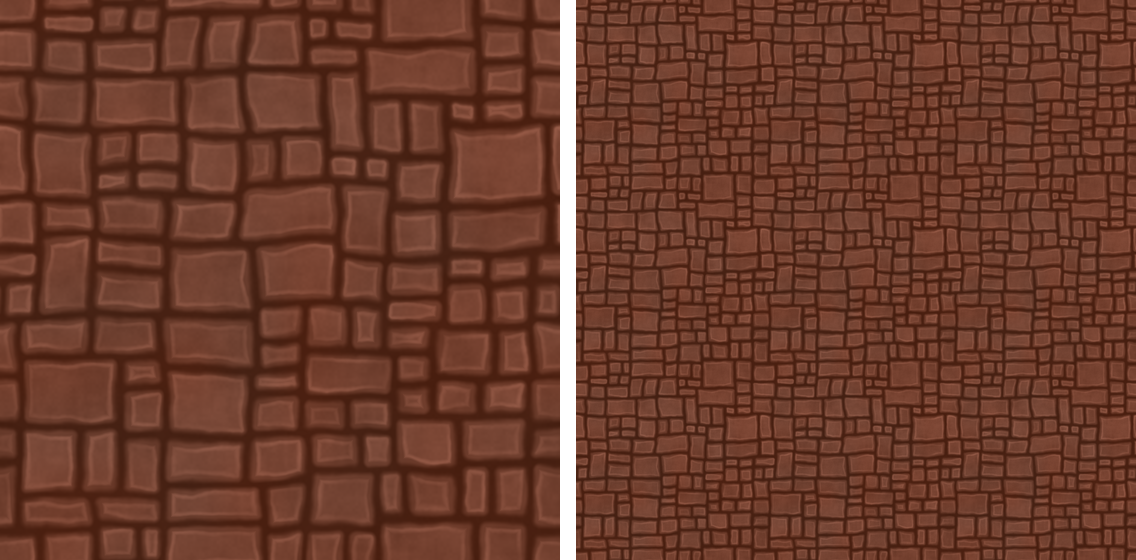
Left: one tile. Right: repeated 3 by 3.
Give the GLSL for this texture, as a Shadertoy shader.

```glsl
// Seamless painted wall of irregular red-brown stone blocks in dark mortar.
// Alternating horizontal and vertical joints through jittered lattice points
// form rectangles, some are split again, then each gets a soft bevel and rim.

const vec2 GRID = vec2(8.0, 10.0); // even counts keep the joint parity wrapping

vec3 hash3(vec3 p) {
    p = fract(p * vec3(0.1031, 0.1030, 0.0973));
    p += dot(p, p.yxz + 33.33);
    return fract((p.xxy + p.yxx) * p.zyx);
}

// Value noise that wraps after one canvas
float noise(vec2 uv, vec2 repeats, float seed) {
    vec2 p = uv * repeats, i = floor(p), f = fract(p);
    f = f * f * (3.0 - 2.0 * f);
    vec2 a = mod(i, repeats), b = mod(i + 1.0, repeats);
    return mix(mix(hash3(vec3(a, seed)).x, hash3(vec3(b.x, a.y, seed)).x, f.x),
               mix(hash3(vec3(a.x, b.y, seed)).x, hash3(vec3(b, seed)).x, f.x), f.y);
}

float fbm(vec2 uv, float repeats, float seed) {
    float sum = 0.0, weight = 0.53;
    for (int i = 0; i < 4; i++) {
        sum += weight * noise(uv, vec2(repeats), seed + float(i));
        repeats *= 2.0;
        weight *= 0.5;
    }
    return sum;
}

vec2 jointPoint(vec2 v) {
    return (v + 0.5 + 0.62 * (hash3(vec3(mod(v, GRID), 3.0)).xy - 0.5)) / GRID;
}

// Finds the block around p: its corners and an id of cell and split branch
void findBlock(vec2 p, out vec2 lo, out vec2 hi, out vec3 id) {
    vec2 base = floor(p * GRID);
    float best = -1e3;
    for (int k = 0; k < 4; k++) {
        vec2 cell = base - vec2(k & 1, k >> 1);
        vec2 a = jointPoint(cell), b = jointPoint(cell + vec2(1, 0));
        vec2 c = jointPoint(cell + vec2(0, 1)), d = jointPoint(cell + 1.0);
        bool even = mod(cell.x + cell.y, 2.0) < 0.5;
        vec2 l = even ? vec2(c.x, a.y) : vec2(a.x, b.y);
        vec2 h = even ? vec2(b.x, d.y) : vec2(d.x, c.y);
        vec2 q = min(p - l, h - p);
        float inside = min(q.x, q.y);
        if (inside > best) {
            best = inside;
            lo = l;
            hi = h;
            id = vec3(mod(cell, GRID), 1.0);
        }
    }
    // Split some of the larger blocks across their long side
    for (int k = 0; k < 2; k++) {
        vec2 size = hi - lo;
        vec3 rnd = hash3(id + vec3(0, 0, 40));
        bool wide = size.x > 1.2 * size.y;
        float side = wide ? size.x : size.y;
        float aspect = side / min(size.x, size.y);
        if (side > 0.113 && (rnd.x < 0.42 || aspect > 2.6)) {
            vec2 cut = mix(lo, hi, 0.36 + 0.28 * rnd.y);
            bool upper = wide ? p.x > cut.x : p.y > cut.y;
            vec2 axis = wide ? vec2(1, 0) : vec2(0, 1);
            if (upper) lo = mix(lo, cut, axis);
            else hi = mix(hi, cut, axis);
            id.z = 2.0 * id.z + (upper ? 1.0 : 0.0);
        }
    }
}

void mainImage(out vec4 fragColor, in vec2 fragCoord) {
    vec2 uv = fragCoord / iResolution.xy;

    // Hand-drawn wander of the joints
    vec2 warp = vec2(noise(uv, vec2(7), 11.0), noise(uv, vec2(7), 12.0)) - 0.5;
    vec2 ripple = vec2(noise(uv, vec2(26), 13.0), noise(uv, vec2(26), 14.0)) - 0.5;
    vec2 p = uv + 0.017 * warp + 0.005 * ripple;

    vec2 lo, hi;
    vec3 id;
    findBlock(p, lo, hi, id);
    vec3 rnd = hash3(id + vec3(0, 0, 80));
    float seed = 20.0 + floor(400.0 * rnd.x);

    // Depth inside the rounded, chipped block
    vec2 q = min(p - lo, hi - p);
    float radius = 0.016;
    float depth = radius - length(max(radius - q, 0.0)) + max(min(q.x, q.y) - radius, 0.0);
    float chips = fbm(uv, 24.0, seed) - 0.5;
    depth += 0.009 * chips * smoothstep(0.0, 0.008, depth) - 0.0015 * rnd.y;

    // Mottled face with short brush strokes and fine grain
    float mottle = fbm(uv, 14.0, seed + 5.0) - 0.5;
    float strokes = noise(uv, vec2(30, 90), 31.0) + noise(uv, vec2(90, 30), 32.0) - 1.0;
    float grain = noise(uv, vec2(190), 33.0) - 0.5;
    float face = 0.76 + 0.12 * (rnd.z - 0.5) + 0.36 * mottle + 0.07 * strokes + 0.06 * grain;

    // Dull bevel outside, pale worn rim, then the face
    vec2 halfSize = 0.5 * (hi - lo);
    float rimDepth = min(0.0155, 0.55 * min(halfSize.x, halfSize.y));
    float r = depth - rimDepth - 0.010 * (noise(uv, vec2(18), seed + 9.0) - 0.5);
    float onFace = smoothstep(-0.005, 0.001, r);
    float rim = onFace * (1.0 - smoothstep(0.001, 0.0085, r));
    float bevel = 0.60 + 0.30 * mottle + 0.06 * strokes;
    float tone = mix(bevel, face, onFace);
    tone += rim * (0.06 + 0.30 * noise(uv, vec2(16), seed + 10.0));

    // Soft dark mortar
    float mortar = 0.01 + 0.12 * fbm(uv, 12.0, 50.0) + 0.03 * grain;
    tone = mix(mortar, tone, smoothstep(0.0, 0.012, depth));

    vec3 color = mix(vec3(0.265, 0.112, 0.056), vec3(0.52, 0.31, 0.24), tone);
    color += vec3(0.012, -0.004, -0.008) * (noise(uv, vec2(9), 60.0) - 0.5) * 2.0;
    fragColor = vec4(color, 1.0);
}
```
